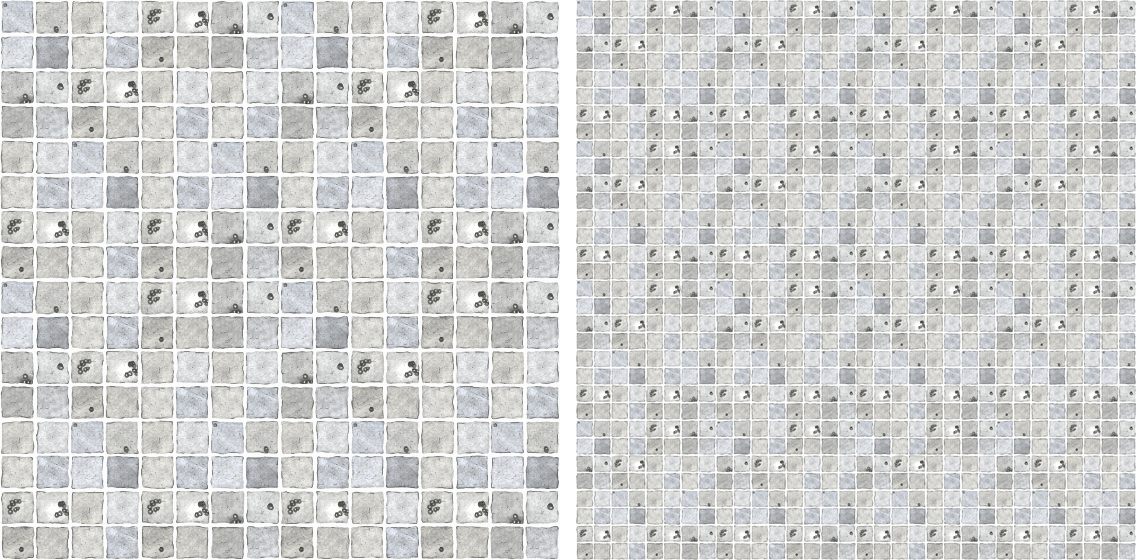
Left, the tile; right, the same tile 2 across and 2 down.
Write a WebGL 2 fragment shader that draws this texture.

```glsl
#version 300 es
precision highp float;

uniform vec2 u_resolution;
out vec4 outColor;

#define TILES 16.0
#define HALF_SIZE 0.453
#define CORNER 0.045
#define WOBBLE 0.055
#define GRAIN 0.13
#define MOTTLE 0.20
#define EDGE_DIRT 0.38
#define BUBBLE_RADIUS 0.046
#define GROUT vec3(0.99, 0.99, 0.988)
#define INK vec3(0.23, 0.24, 0.22)
#define COOL vec3(-0.018, 0.0, 0.030)
#define WARM vec3(0.008, 0.004, -0.016)

// Order of the 2x2 stone blocks, from the top row down
const int BLOCKS[16] = int[16](0, 1, 2, 3,  3, 2, 1, 1,  1, 0, 1, 0,  2, 1, 2, 3);

// Per stone: lightness, coolness, streak strength
const vec3 STONES[16] = vec3[16](
  vec3(.83, .9, .5), vec3(.82, .1, .3), vec3(.87, .8, .2), vec3(.71, .8, .5),
  vec3(.81, .0, .6), vec3(.87, .5, .3), vec3(.82, .1, .8), vec3(.81, .9, 1.),
  vec3(.82, .1, .4), vec3(.84, .2, .3), vec3(.75, .0, .8), vec3(.79, .0, .5),
  vec3(.79, .3, .3), vec3(.85, .4, .2), vec3(.74, .2, .3), vec3(.82, .6, .8));

// Per stone: bubble cluster centre and bubble count
const vec3 CLUSTERS[16] = vec3[16](
  vec3(-.35, .35, 1), vec3(.14, -.36, 2), vec3(0), vec3(0),
  vec3(0), vec3(0), vec3(0), vec3(0),
  vec3(-.12, .06, 9), vec3(.30, -.06, 9), vec3(.15, -.22, 2), vec3(0),
  vec3(.24, -.35, 4), vec3(.29, .03, 3), vec3(0), vec3(0));

float hash(vec2 p) {
  return fract(sin(dot(p, vec2(127.1, 311.7))) * 43758.5453);
}

vec2 hash2(vec2 p) {
  return vec2(hash(p), hash(p + 19.19));
}

float noise(vec2 p) {
  vec2 i = floor(p), f = fract(p);
  f = f * f * (3.0 - 2.0 * f);
  return mix(mix(hash(i), hash(i + vec2(1, 0)), f.x),
             mix(hash(i + vec2(0, 1)), hash(i + vec2(1, 1)), f.x), f.y);
}

float fbm(vec2 p) {
  float sum = 0.0, amp = 0.5;
  for (int i = 0; i < 4; i++) {
    sum += amp * noise(p);
    p = p * 2.03 + 11.7;
    amp *= 0.5;
  }
  return sum / 0.9375;
}

float roundedBox(vec2 p, float halfSize, float radius) {
  vec2 q = abs(p) - halfSize + radius;
  return length(max(q, 0.0)) + min(max(q.x, q.y), 0.0) - radius;
}

// Hand-cut outline, different in every cell and kept inside it
float tileDistance(vec2 p, vec2 id) {
  vec2 seed = id * 13.0 + 40.0;
  vec2 bend = vec2(noise(p * 4.0 + seed), noise(p * 4.0 + seed + 7.5)) - 0.5;
  vec2 shift = (hash2(id + 3.0) - 0.5) * 0.022;
  float chips = (noise(p * 15.0 + seed) - 0.5) * 0.018;
  return roundedBox(p + shift + bend * WOBBLE, HALF_SIZE, CORNER) + chips;
}

vec3 stoneColor(vec2 p, int kind) {
  vec3 stone = STONES[kind];
  vec2 seed = vec2(float(kind) * 17.0 + 5.0, 31.0);
  float angle = mix(0.4, 0.9, hash(seed)) * (stone.y > 0.85 ? -1.0 : 1.0);
  vec2 along = mat2(cos(angle), -sin(angle), sin(angle), cos(angle)) * p;

  // Clouds, diagonal streaks, fine veins and grain
  float light = stone.x + (fbm(p * 4.0 + seed) - 0.5) * MOTTLE;
  float streak = noise(along * vec2(1.6, 9.0) + seed);
  light += (streak - 0.5) * 0.14 * stone.z;
  float vein = abs(noise(along * vec2(1.8, 5.0) + seed + 3.0) - 0.5);
  light -= (1.0 - smoothstep(0.0, 0.045, vein)) * 0.10 * stone.z;
  light += (noise(p * 30.0 + seed) - 0.5) * GRAIN;
  light -= smoothstep(0.86, 0.98, noise(p * 17.0 + seed + 9.0)) * 0.16;

  // One stone is sooty at its cluster, another bleached beside it
  vec2 toCluster = p - CLUSTERS[kind].xy;
  if (kind == 12) light -= 0.32 * exp(-dot(toCluster, toCluster * vec2(10, 70)));
  toCluster.x += 0.25;
  if (kind == 9) light += 0.15 * exp(-dot(toCluster, toCluster) * 14.0);

  vec3 tint = mix(WARM, COOL, stone.y) * (0.5 + streak);
  return vec3(light) + tint;
}

// Dark rings with pale centres
vec3 addBubbles(vec3 color, vec2 p, int kind, float px) {
  vec3 cluster = CLUSTERS[kind];
  float spread = 0.13 * sqrt(max(cluster.z - 1.0, 0.0));
  p += (vec2(noise(p * 20.0), noise(p * 20.0 + 5.0)) - 0.5) * 0.025;
  for (int i = 0; i < int(cluster.z); i++) {
    vec2 key = vec2(float(i) * 3.7 + 1.0, float(kind) * 5.3);
    vec2 center = cluster.xy + (hash2(key) - 0.5) * spread;
    float radius = BUBBLE_RADIUS * mix(0.65, 1.2, hash(key + 8.0));
    float d = length(p - center) - radius;
    color = mix(color, vec3(0.90, 0.90, 0.88), 1.0 - smoothstep(-px, px, d));
    float ring = 1.0 - smoothstep(0.010, 0.016 + px, abs(d));
    color = mix(color, INK, ring * mix(0.5, 0.95, noise(p * 14.0 + key)));
  }
  return color;
}

void main() {
  vec2 grid = gl_FragCoord.xy / u_resolution * TILES;
  float px = TILES / min(u_resolution.x, u_resolution.y);
  vec2 id = floor(grid), p = fract(grid) - 0.5;

  // Stone kind from the block layout, rows counted downwards
  ivec2 cell = ivec2(int(id.x), int(TILES) - 1 - int(id.y));
  ivec2 block = (cell / 2) % 4, part = cell % 2;
  int kind = BLOCKS[block.y * 4 + block.x] * 4 + part.y * 2 + part.x;

  float d = tileDistance(p, id);
  vec3 color = addBubbles(stoneColor(p, kind), p, kind, px);

  // Soft shade at the rim and broken dirt along the cut
  color -= smoothstep(-0.10, 0.0, d) * 0.07;
  float dirt = smoothstep(0.42, 0.75, noise(p * 7.0 + id * 9.0));
  color = mix(color, INK, smoothstep(-0.045, -0.005, d) * dirt * EDGE_DIRT * 1.6);

  float cover = 1.0 - smoothstep(-0.6 * px, 0.6 * px, d);
  outColor = vec4(clamp(mix(GROUT, color, cover), 0.0, 1.0), 1.0);
}
```
